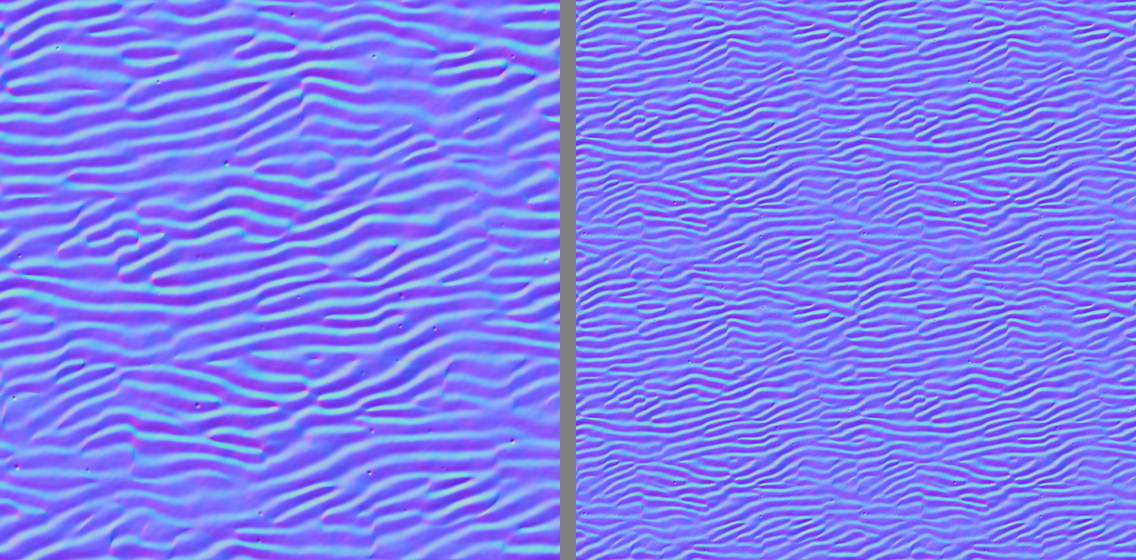
Left: one tile. Right: repeated 2 by 2.
This texture map is drawn by a Shadertoy shader. Its source:

```glsl
// Tiling normal map of wind-blown sand ripples with forks, fine lumps and a few pebbles.

#define RIPPLES vec2(-4.0, 28.0)  // whole ripple counts across x and y
#define CELLS vec2(9.0, 14.0)     // grid of local wave patches
#define TURN 0.38                 // random turn of each patch, radians
#define SLIP 2.4                  // random phase slip of each patch, radians
#define STEEPNESS 0.72            // slope of the ripple faces
#define CREST 0.30                // narrows the lit face, widens the trough
#define WOBBLE 0.0075             // sideways bending of the crests
#define ROUGHNESS 1.0             // strength of the small lumps
#define PEBBLE_SHARE 0.15         // share of pebble cells in use
#define EPS 0.0007                // step for the slope

const float TAU = 6.2831853;

vec3 hash3(vec2 cell, float seed) {
    vec3 p = fract(vec3(cell.xyx + seed * 17.3) * vec3(0.1031, 0.1030, 0.0973));
    p += dot(p, p.yxz + 33.33);
    return fract((p.xxy + p.yzz) * p.zyx);
}

// Smooth value noise in -1..1 that repeats after "period" cells
float noise(vec2 uv, vec2 period, float seed) {
    vec2 p = uv * period, i = floor(p), f = p - i;
    f = f * f * f * (f * (f * 6.0 - 15.0) + 10.0);
    vec2 a = mod(i, period), b = mod(i + 1.0, period);
    float low = mix(hash3(a, seed).x, hash3(vec2(b.x, a.y), seed).x, f.x);
    float high = mix(hash3(vec2(a.x, b.y), seed).x, hash3(b, seed).x, f.x);
    return 2.0 * mix(low, high, f.y) - 1.0;
}

// Sum of local wave patches as a complex number; its angle is the ripple phase
vec2 ripplePhasor(vec2 uv) {
    vec2 p = uv * CELLS, base = floor(p), sum = vec2(0.0);
    for (int y = -1; y <= 1; y++)
    for (int x = -1; x <= 1; x++) {
        vec2 cell = base + vec2(x, y);
        vec3 place = hash3(mod(cell, CELLS), 1.0);
        vec3 wave = hash3(mod(cell, CELLS), 2.0) - 0.5;
        vec2 center = cell + 0.2 + 0.6 * place.xy;
        vec2 d = p - center;
        float weight = max(0.0, 1.0 - dot(d, d) / 1.44);
        weight *= weight * weight;
        float c = cos(2.0 * TURN * wave.x), s = sin(2.0 * TURN * wave.x);
        vec2 freq = mat2(c, s, -s, c) * RIPPLES * (1.0 + 0.3 * wave.y);
        float phase = TAU * (dot(freq, d / CELLS) + dot(RIPPLES, center / CELLS));
        phase += 2.0 * SLIP * wave.z;
        sum += weight * vec2(cos(phase), sin(phase));
    }
    return sum;
}

float rippleHeight(vec2 uv) {
    // Bend the crests at two scales
    float bend = noise(uv, vec2(11.0, 13.0), 3.0) + 0.4 * noise(uv, vec2(23.0, 25.0), 4.0);
    vec2 z = ripplePhasor(uv + vec2(0.3, 1.0) * WOBBLE * bend);
    float size = length(z);
    vec2 w = z / (size + 0.15);
    // Second harmonic, leaned slightly to one side
    float second = 2.0 * w.x * w.y * cos(0.35) - (w.x * w.x - w.y * w.y) * sin(0.35);
    float strength = 1.0 + 0.45 * noise(uv, vec2(7.0, 8.0), 5.0);
    return strength * STEEPNESS * (w.y + 0.5 * CREST * second) / (TAU * RIPPLES.y);
}

float lumpHeight(vec2 uv) {
    float h = 0.0022 * noise(uv, vec2(21.0, 27.0), 6.0);
    h += 0.0007 * noise(uv, vec2(46.0, 58.0), 7.0);
    h += 0.00022 * noise(uv, vec2(110.0, 120.0), 8.0);
    return ROUGHNESS * h;
}

float pebbleHeight(vec2 uv) {
    const float GRID = 16.0;
    vec2 p = uv * GRID, cell = floor(p);
    vec3 place = hash3(mod(cell, GRID), 9.0);
    vec3 kind = hash3(mod(cell, GRID), 10.0);
    float radius = mix(0.0022, 0.0042, kind.x);
    vec2 d = (p - cell - 0.3 - 0.4 * place.xy) / (GRID * radius);
    float present = step(place.z, PEBBLE_SHARE);
    return present * radius * mix(0.3, 1.6, kind.y * kind.y) * exp(-dot(d, d));
}

float sandHeight(vec2 uv) {
    return rippleHeight(uv) + lumpHeight(uv) + pebbleHeight(uv);
}

void mainImage(out vec4 fragColor, in vec2 fragCoord) {
    vec2 uv = fragCoord / iResolution.xy;
    vec2 e = vec2(EPS, 0.0);
    vec2 slope = vec2(sandHeight(uv + e.xy) - sandHeight(uv - e.xy),
                      sandHeight(uv + e.yx) - sandHeight(uv - e.yx)) / (2.0 * EPS);
    // Green points down the canvas, so only the x slope changes sign
    vec3 normal = normalize(vec3(-slope.x, slope.y, 1.0));
    fragColor = vec4(0.5 + 0.5 * normal, 1.0);
}
```
